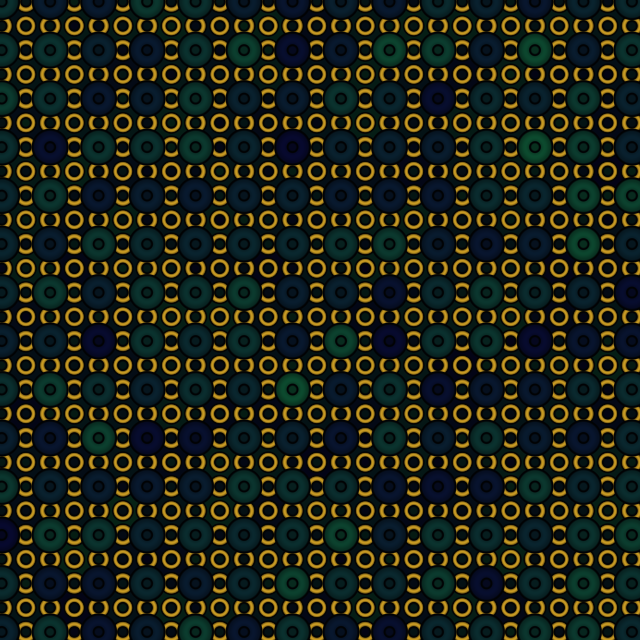
This pattern is drawn by a Shadertoy shader. Its source:

```glsl
// Gold rings and dark enamel discs on a square lattice, tinted navy to green at random.

float hash(vec2 p) {
    vec3 q = fract(vec3(p.xyx) * 0.1031);
    q += dot(q, q.yzx + 33.33);
    return fract((q.x + q.y) * q.z);
}

// Enamel tint, mostly teal with rare navy and green
vec3 enamel(vec2 id) {
    float t = 0.5 * (hash(id + 17.0) + hash(id + 71.0));
    return mix(vec3(0.025, 0.01, 0.18), vec3(0.05, 0.30, 0.18), t);
}

// Antialiased coverage of a circle of radius r at distance d
float inside(float d, float r, float soft) {
    return 1.0 - smoothstep(r - soft, r + soft, d);
}

void mainImage(out vec4 fragColor, in vec2 fragCoord) {
    vec2 uv = fragCoord / iResolution.y;
    vec2 p = vec2(uv.x, 1.0 - uv.y) * 13.2 - 0.034;
    float soft = 0.75 * 13.2 / iResolution.y;
    vec3 black = vec3(0.004, 0.008, 0.014);

    // Large discs sit on whole points, small rings on half points
    vec2 discId = round(p);
    vec2 ringId = round(p * 2.0);
    float discDist = length(p - discId);
    float ringDist = length(p - ringId * 0.5);
    vec2 parity = mod(ringId, 2.0);
    bool diagonal = parity.x + parity.y > 1.5;
    bool onDisc = parity.x + parity.y < 0.5;

    // Dim ground
    vec3 col = enamel(floor(p) + 211.0) * 0.45;

    // Gold rings with a rounded profile and dark outline
    if (!onDisc) {
        float outer = diagonal ? 0.202 : 0.217;
        float across = (ringDist - 0.5 * (outer + 0.108)) / (0.5 * (outer - 0.108));
        float round01 = max(1.0 - across * across, 0.0);
        vec3 gold = mix(vec3(0.07, 0.05, 0.005), vec3(0.79, 0.61, 0.14), round01);
        col = mix(col, black, inside(ringDist, outer + 0.022, soft));
        col = mix(col, gold, inside(ringDist, outer, soft));
    }

    // Enamel discs overlap the rings at their sides
    vec3 tint = enamel(discId);
    float shade = 1.0 - 0.3 * smoothstep(0.2, 0.34, discDist);
    shade *= 1.0 - 0.2 * smoothstep(0.19, 0.11, discDist);
    col = mix(col, black, inside(discDist, 0.382, soft));
    col = mix(col, tint * shade, inside(discDist, 0.338, soft + 0.006));

    // Black eyelet with a small tinted centre on every point
    vec3 core = onDisc ? tint * 0.65 : enamel(ringId + 409.0) * 0.42;
    col = mix(col, black, inside(ringDist, onDisc ? 0.122 : 0.113, soft));
    col = mix(col, core, inside(ringDist, 0.08, soft + 0.006));

    fragColor = vec4(col, 1.0);
}
```
